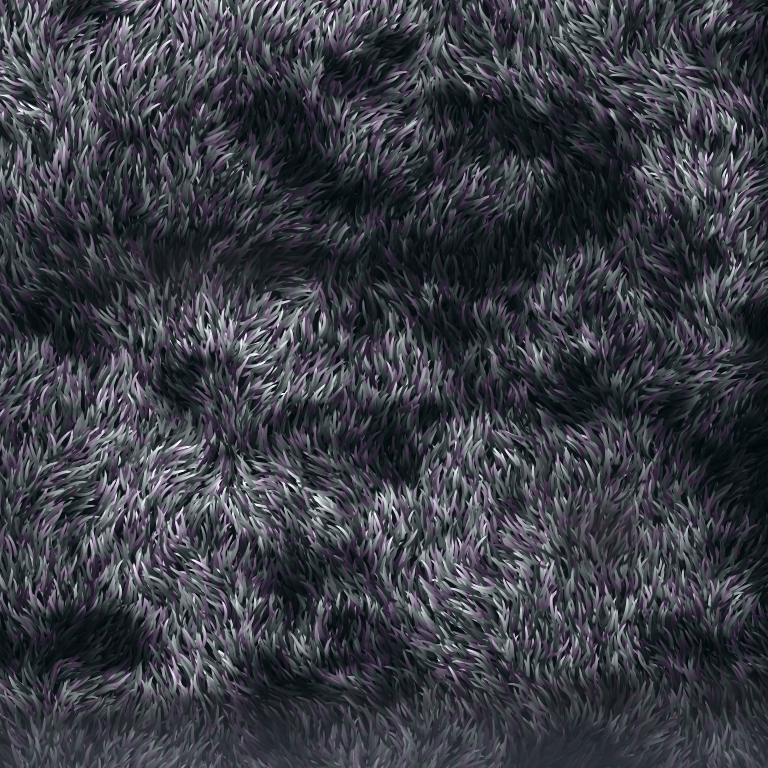
Write a three.js fragment shader that draws this texture.

```glsl
// Dark shaggy fur: layers of short tapered strands scattered on jittered grids,
// combed along a noise flow field, then shaded by tufts and broad light,
// with a faint green to violet tint and a hazy strip along the bottom.

#define LAYERS 7
#define CELL 0.0195
#define STRAND_LENGTH 0.035
#define STRAND_WIDTH 0.0031
#define FLOW_SWING 2.1
#define TUFT_SCALE vec2(8.0, 12.0)
#define GAIN 1.0
#define GAP_TONE 0.045
#define GREEN_TINT vec3(-0.025, 0.007, 0.018)
#define VIOLET_TINT vec3(0.008, -0.033, 0.042)
#define HAZE_COLOR vec3(0.17, 0.165, 0.19)

varying vec2 vUv;

float hash(vec2 p) {
  vec3 q = fract(p.xyx * 0.1031);
  q += dot(q, q.yzx + 33.33);
  return fract((q.x + q.y) * q.z);
}

float noise(vec2 p) {
  vec2 i = floor(p), f = fract(p);
  f = f * f * (3.0 - 2.0 * f);
  vec2 e = vec2(0.0, 1.0);
  return mix(mix(hash(i), hash(i + e.yx), f.x),
             mix(hash(i + e.xy), hash(i + e.yy), f.x), f.y);
}

float fbm(vec2 p) {
  return 0.5 * noise(p) + 0.3 * noise(p * 2.1 + 17.0) + 0.2 * noise(p * 4.3 + 41.0);
}

float blob(vec2 p, vec2 center, vec2 radius) {
  vec2 q = (p - center) / radius;
  return exp(-dot(q, q));
}

// Combing direction: mostly upright, swinging from tuft to tuft.
float flowAngle(vec2 p) {
  float swing = noise(p * 8.0 + 5.0) - 0.5 + 0.7 * (noise(p * 21.0 + 60.0) - 0.5);
  return 1.6 + FLOW_SWING * swing;
}

// Broad light over the pelt.
float broadLight(vec2 p) {
  float light = 0.8 + 0.35 * blob(p, vec2(0.33, 0.40), vec2(0.32, 0.26));
  light += 0.25 * blob(p, vec2(0.38, 0.95), vec2(0.25, 0.12));
  light += 0.7 * blob(p, vec2(0.01, 0.82), vec2(0.06, 0.07));
  light += 0.25 * blob(p, vec2(0.93, 0.72), vec2(0.1, 0.15));
  light -= 0.35 * blob(p, vec2(0.25, 0.72), vec2(0.35, 0.09));
  light -= 0.45 * blob(p, vec2(0.97, 0.43), vec2(0.16, 0.12));
  light -= 0.3 * blob(p, vec2(0.02, 0.4), vec2(0.1, 0.3));
  return light * mix(1.0, 0.45, smoothstep(0.95, 1.0, p.x));
}

// Grey tone of the overlapping strands, before tuft shading.
float strands(vec2 p) {
  float tone = GAP_TONE;
  for (int k = 0; k < LAYERS; k++) {
    float layer = float(k);
    vec2 q = p / CELL + layer * vec2(0.37, 0.61);
    vec2 home = floor(q);
    for (int j = 1; j >= -1; j--) {
      for (int i = -1; i <= 1; i++) {
        vec2 id = home + vec2(float(i), float(j));
        vec2 seed = id + layer * vec2(57.0, 83.0) + 200.0;
        vec2 jitter = vec2(hash(seed), hash(seed + 311.0));
        vec2 d = (q - id - jitter) * CELL;
        float pick = hash(seed + 733.0);
        float angle = flowAngle(p - d) + 0.8 * (hash(seed + 517.0) - 0.5);
        vec2 dir = vec2(cos(angle), sin(angle));
        // Position along the strand, 0 at the root and 1 at the tip.
        float t = dot(d, dir) / STRAND_LENGTH + 0.5;
        float bend = (jitter.x - 0.5) * 0.012 * (t - 0.5) * (t - 0.5) * 4.0;
        float side = abs(dot(d, vec2(-dir.y, dir.x)) - bend);
        float width = STRAND_WIDTH * (1.0 - 0.65 * t * t);
        float cover = 1.0 - smoothstep(0.35, 1.1, side / width);
        cover *= smoothstep(0.0, 0.15, t) * (1.0 - smoothstep(0.82, 1.0, t));
        float value = mix(0.22, 1.3, pow(pick, 1.5)) * mix(0.35, 1.15, t);
        tone = mix(tone, value, cover);
      }
    }
  }
  return tone;
}

void main() {
  vec2 p = vUv;

  // Fur tone under tuft shadows and broad light
  float tuft = mix(0.22, 1.2, smoothstep(0.26, 0.68, fbm(p * TUFT_SCALE + 3.0)));
  float tone = GAIN * strands(p) * tuft * broadLight(p);
  tone = 0.025 + 0.85 * tone / (1.0 + 0.22 * tone);

  // Fine patches of green-grey and violet-grey
  float violet = smoothstep(0.45, 0.66, noise(p * vec2(115.0, 75.0) + 9.0));
  violet *= smoothstep(0.07, 0.18, tone);
  vec3 color = tone + mix(GREEN_TINT, VIOLET_TINT, violet);

  // Soft smudges, then the flat hazy strip
  float smudge = blob(p, vec2(0.79, 0.31), vec2(0.06, 0.05));
  smudge += 0.7 * blob(p, vec2(0.25, 0.65), vec2(0.2, 0.04));
  color = mix(color, HAZE_COLOR, 0.6 * min(smudge, 1.0));
  float edge = 0.09 + 0.04 * p.x + 0.03 * (noise(p * 14.0) - 0.5);
  float strip = 1.0 - smoothstep(edge - 0.03, edge + 0.015, p.y);
  vec3 stripColor = mix(vec3(0.27, 0.28, 0.32), vec3(0.10, 0.11, 0.13), smoothstep(0.0, 0.11, p.y));
  color = mix(color, stripColor, 0.55 * strip);

  gl_FragColor = vec4(clamp(color, 0.0, 1.0), 1.0);
}
```
